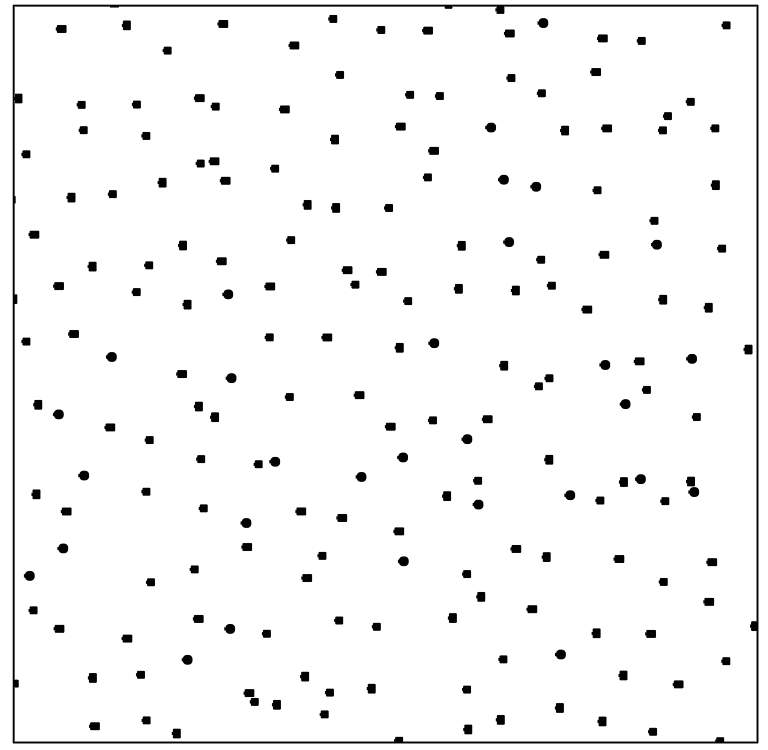
A Shadertoy shader for this pattern:

```glsl
// Scattered small black dots on white inside a thin black square frame.

const vec3 PAPER = vec3(1.0);
const vec3 INK = vec3(0.01);
const vec2 FRAME_MIN = vec2(0.0182, 0.0100); // in canvas heights
const vec2 FRAME_MAX = vec2(1.0100, 0.9925);
const float LINE_HALF = 0.0013;
const float CELL = 0.0700;   // mean spacing of the dots
const float JITTER = 0.86;   // share of the cell a dot may roam
const float DOT_HALF = 0.0053;
const float DOT_GROWTH = 0.0012;

float hash(vec2 p, float seed) {
    return fract(sin(dot(p, vec2(127.1, 311.7)) + seed * 74.7) * 43758.5453);
}

float boxDistance(vec2 p, vec2 halfSize, float radius) {
    vec2 d = abs(p) - halfSize + radius;
    return length(max(d, 0.0)) + min(max(d.x, d.y), 0.0) - radius;
}

// Blocky dot with a small nub on its left; the largest ones are round.
float dotDistance(vec2 p, vec2 cell) {
    float wide = step(0.55, hash(cell, 3.0));
    float tall = step(0.62, hash(cell, 4.0));
    vec2 halfSize = DOT_HALF + DOT_GROWTH * vec2(wide, tall);
    float radius = mix(0.0016, 0.0055, wide * tall);
    float body = boxDistance(p, halfSize, radius);
    float nub = boxDistance(p + vec2(halfSize.x, 0.0), vec2(0.0014, 0.0022), 0.0008);
    return min(body, nub);
}

// Nearest dot of a jittered grid.
float scatterDistance(vec2 p, float cellSize) {
    vec2 home = floor(p / cellSize);
    float nearest = 1.0;
    for (int y = -1; y <= 1; y++) {
        for (int x = -1; x <= 1; x++) {
            vec2 cell = home + vec2(x, y);
            vec2 offset = vec2(hash(cell, 1.0), hash(cell, 2.0)) - 0.5;
            vec2 center = (cell + 0.5 + JITTER * offset) * cellSize;
            nearest = min(nearest, dotDistance(p - center, cell));
        }
    }
    return nearest;
}

float coverage(float distance, float pixel) {
    return 1.0 - smoothstep(-0.6 * pixel, 0.6 * pixel, distance);
}

void mainImage(out vec4 fragColor, in vec2 fragCoord) {
    float pixel = 1.0 / iResolution.y;
    vec2 p = fragCoord * pixel;

    // Frame line, and dots cut off at the frame
    vec2 middle = 0.5 * (FRAME_MIN + FRAME_MAX);
    float frame = boxDistance(p - middle, 0.5 * (FRAME_MAX - FRAME_MIN), 0.0);
    float line = abs(frame) - LINE_HALF;
    float dots = max(scatterDistance(p, CELL), frame);

    float ink = coverage(min(line, dots), pixel);
    fragColor = vec4(mix(PAPER, INK, ink), 1.0);
}
```
